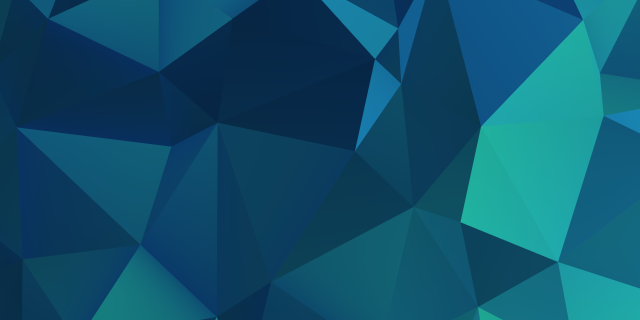
This background is drawn by a Shadertoy shader. Its source:

```glsl
#define CELL vec2(0.28, 0.335) // mean facet width and height, in canvas heights
#define JITTER 0.44         // vertex displacement, in cells (below 0.5)
#define TILT -0.28          // rotation of the mesh, in radians
#define TONE_LEFT 0.05      // mean brightness at the left side
#define TONE_RIGHT 0.80     // mean brightness at the right side
#define TONE_SPREAD 0.78    // brightness range between facets
#define HUE_SPREAD 0.9      // blue-green range between facets
#define TONE_SLOPE 0.55     // brightness gradient inside a facet
#define HUE_SLOPE 1.5       // blue-green gradient inside a facet
#define SHADE_WIDTH 0.08    // reach of the soft blue shade along an edge
#define PAIRING 0.35        // share of quads whose halves look alike
#define SEED 17

const vec3 DEEP_BLUE = vec3(0.03, 0.19, 0.42);

// Integer hash: three values in 0..1
vec3 hash3(ivec3 key) {
    uvec3 v = uvec3(key) * 1664525u + 1013904223u;
    v.x += v.y * v.z; v.y += v.z * v.x; v.z += v.x * v.y;
    v ^= v >> 16u;
    v.x += v.y * v.z; v.y += v.z * v.x; v.z += v.x * v.y;
    return vec3(v >> 8u) / 16777216.0;
}

float cross2(vec2 a, vec2 b) { return a.x * b.y - a.y * b.x; }

mat2 meshRotation() {
    float c = cos(TILT), s = sin(TILT);
    return mat2(c, s, -s, c);
}

// Displaced mesh vertex in canvas units
vec2 meshVertex(ivec2 id) {
    vec2 offset = (hash3(ivec3(id, SEED)).xy - 0.5) * 2.0 * JITTER;
    return meshRotation() * ((vec2(id) + offset) * CELL);
}

// Signed distance to the line a-b, positive on its left
float edgeDistance(vec2 p, vec2 a, vec2 b) {
    return cross2(normalize(b - a), p - a);
}

// True if the diagonal a-c separates b from d
bool splits(vec2 a, vec2 b, vec2 c, vec2 d) {
    return cross2(c - a, b - a) < 0.0 && cross2(c - a, d - a) > 0.0;
}

vec3 ramp(vec3 dark, vec3 middle, vec3 bright, float t) {
    return t < 0.5 ? mix(dark, middle, t * 2.0) : mix(middle, bright, t * 2.0 - 1.0);
}

// Facet colour: broad light field, random offset and inner gradient
vec3 facetColor(vec2 p, vec2 center, float edge, ivec3 key) {
    vec3 r = hash3(key), g = hash3(key + ivec3(0, 0, 7));
    float across = clamp(center.x * iResolution.y / iResolution.x, 0.0, 1.0);
    vec2 local = p - center;

    float tone = mix(TONE_LEFT, TONE_RIGHT, across);
    tone += (smoothstep(0.0, 1.0, r.x) - 0.5) * TONE_SPREAD;
    tone = clamp(tone, 0.06, 0.94) + dot(local, g.xy - 0.5) * TONE_SLOPE;
    float green = 0.55 + (r.y - 0.5) * HUE_SPREAD + (0.5 - center.y) * across * 0.9;
    green += dot(local, g.yz - 0.5) * HUE_SLOPE;
    tone = clamp(tone, 0.0, 1.0);

    vec3 blueSide = ramp(vec3(0.025, 0.14, 0.26), vec3(0.05, 0.27, 0.47),
                         vec3(0.11, 0.57, 0.76), tone);
    vec3 greenSide = ramp(vec3(0.03, 0.16, 0.25), vec3(0.075, 0.42, 0.47),
                          vec3(0.14, 0.77, 0.60), tone);
    vec3 color = mix(blueSide, greenSide, clamp(green, 0.0, 1.0));

    float shade = smoothstep(0.55, 1.0, r.z) * exp(-max(edge, 0.0) / SHADE_WIDTH);
    return mix(color, DEEP_BLUE, 0.7 * shade * (1.0 - 0.6 * across));
}

// Adds one triangle, weighted by its smoothed coverage
void addFacet(inout vec4 sum, vec2 p, vec2 a, vec2 b, vec2 c, ivec3 key) {
    float ab = edgeDistance(p, a, b);
    float inside = min(ab, min(edgeDistance(p, b, c), edgeDistance(p, c, a)));
    float coverage = clamp(inside * iResolution.y + 0.5, 0.0, 1.0);
    if (coverage > 0.0)
        sum += coverage * vec4(facetColor(p, (a + b + c) / 3.0, ab, key), 1.0);
}

void mainImage(out vec4 fragColor, in vec2 fragCoord) {
    vec2 p = fragCoord / iResolution.y;
    ivec2 home = ivec2(floor(p * meshRotation() / CELL));
    vec4 sum = vec4(0.0);

    // Quads around the point, each cut along its shorter valid diagonal
    for (int y = -1; y <= 1; y++)
    for (int x = -1; x <= 1; x++) {
        ivec2 id = home + ivec2(x, y);
        vec2 a = meshVertex(id), b = meshVertex(id + ivec2(1, 0));
        vec2 c = meshVertex(id + ivec2(1, 1)), d = meshVertex(id + ivec2(0, 1));
        ivec3 first = ivec3(id, SEED + 1), second = ivec3(id, SEED + 2);
        if (hash3(ivec3(id, SEED + 3)).x < PAIRING) second = first;
        bool shorter = distance(a, c) < distance(b, d);
        if (splits(a, b, c, d) && (shorter || !splits(b, c, d, a))) {
            addFacet(sum, p, a, b, c, first);
            addFacet(sum, p, c, d, a, second);
        } else {
            addFacet(sum, p, d, a, b, first);
            addFacet(sum, p, b, c, d, second);
        }
    }
    fragColor = vec4(sum.rgb / max(sum.a, 1e-4), 1.0);
}
```
